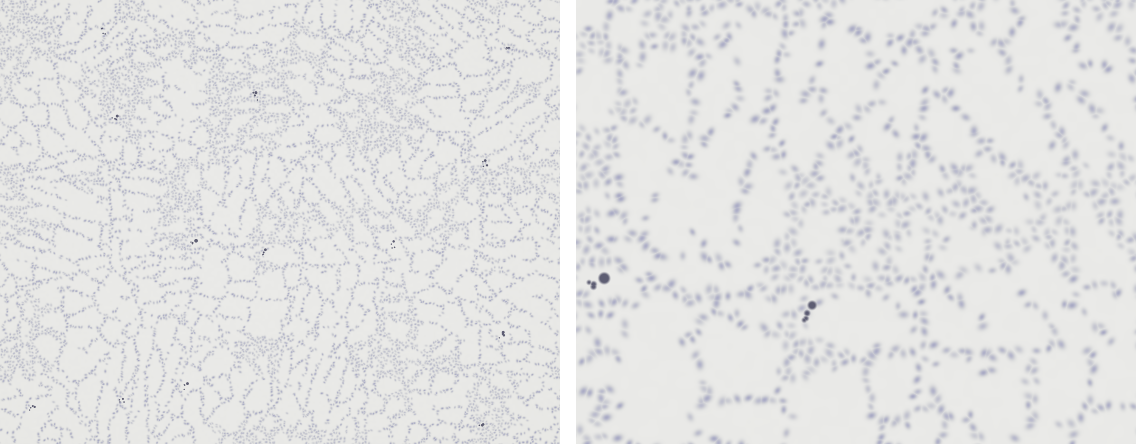
Left: the whole. Right: its middle third, enlarged.
Write a WebGL 1 fragment shader that draws this texture.

```glsl
precision highp float;
// Micrograph of a cast alloy: pale dendrite cells outlined by chains of tiny
// blue-grey particles. Grains hold rotated, stretched Voronoi cells, and a
// jittered grid of soft dots survives only close to the cell borders.
uniform vec2 u_resolution;

const vec3 PALE = vec3(0.916, 0.916, 0.908);
const vec3 GREY_INK = vec3(1.0, 0.95, 0.80);
const vec3 BLUE_INK = vec3(1.0, 0.98, 0.54);
const vec3 SPECK = vec3(0.27, 0.27, 0.37);
const float DOT_PITCH = 0.007;
const float GRAIN_SIZE = 0.22;
const float CELL_SIZE = 0.048;

struct Sites { vec2 first; vec2 second; vec3 dist2; };

vec2 hash2(vec2 p) {
  vec3 q = fract(p.xyx * vec3(0.1031, 0.1030, 0.0973));
  q += dot(q, q.yzx + 33.33);
  return fract((q.xx + q.yz) * q.zy);
}

float noise(vec2 p) {
  vec2 i = floor(p), f = fract(p);
  f = f * f * (3.0 - 2.0 * f);
  float low = mix(hash2(i).x, hash2(i + vec2(1.0, 0.0)).x, f.x);
  float high = mix(hash2(i + vec2(0.0, 1.0)).x, hash2(i + 1.0).x, f.x);
  return mix(low, high, f.y);
}

mat2 rotation(float angle) {
  float c = cos(angle), s = sin(angle);
  return mat2(c, s, -s, c);
}

// Two nearest Voronoi sites and the three smallest squared distances
Sites nearestSites(vec2 p) {
  Sites s = Sites(vec2(0.0), vec2(0.0), vec3(9.0));
  for (int y = -1; y <= 1; y++) {
    for (int x = -1; x <= 1; x++) {
      vec2 id = floor(p) + vec2(float(x), float(y));
      vec2 site = id + 0.08 + 0.84 * hash2(id);
      float d = dot(site - p, site - p);
      if (d < s.dist2.x) {
        s.dist2 = vec3(d, s.dist2.xy);
        s.second = s.first;
        s.first = site;
      } else if (d < s.dist2.y) {
        s.dist2 = vec3(s.dist2.x, d, s.dist2.y);
        s.second = site;
      } else {
        s.dist2.z = min(s.dist2.z, d);
      }
    }
  }
  return s;
}

// Distance to the border between the two sites, back in canvas units
float borderDistance(Sites s, vec2 scale) {
  return (s.dist2.y - s.dist2.x) / (2.0 * length(scale * (s.second - s.first)) + 1e-5);
}

// Positive where particles gather: thin borders, wider junctions and pools
float network(vec2 p, float pool) {
  p += 0.010 * (vec2(noise(p * 28.0), noise(p * 28.0 + 41.0)) - 0.5);
  Sites grain = nearestSites(p / GRAIN_SIZE);
  vec2 trait = hash2(floor(grain.first) + 7.0);
  float stretch = 1.0 + 0.75 * trait.y;
  float size = CELL_SIZE * mix(0.85, 1.2, hash2(grain.first * 31.0).x);
  vec2 scale = vec2(1.0 / stretch, stretch) / size;
  vec2 q = rotation(3.1416 * trait.x) * p * scale + 17.0 * floor(grain.first);
  Sites cell = nearestSites(q);
  float closed = step(0.18, hash2((cell.first + cell.second) * 5.0).x);
  float junction = 1.0 - smoothstep(0.05, 0.22, sqrt(cell.dist2.z) - sqrt(cell.dist2.x));
  float width = 0.0034 * closed + 0.004 * junction + 0.008 * pool;
  float inCell = width - borderDistance(cell, scale);
  float inGrain = 0.003 + 0.004 * pool - borderDistance(grain, vec2(1.0 / GRAIN_SIZE));
  return max(inCell, inGrain);
}

// Darkness of the particle dots around p
float particles(vec2 p) {
  float dark = 0.0;
  for (int y = -1; y <= 1; y++) {
    for (int x = -1; x <= 1; x++) {
      vec2 id = floor(p / DOT_PITCH) + vec2(float(x), float(y));
      vec2 centre = (id + 0.1 + 0.8 * hash2(id + 3.0)) * DOT_PITCH;
      vec2 look = hash2(id + 91.0);
      float pool = smoothstep(0.52, 0.78, noise(centre * 10.0 + 5.0));
      float kept = step(0.08, look.x) * step(0.0012 * (look.y - 0.5), network(centre, pool));
      vec2 r = rotation(6.2832 * look.y) * (p - centre);
      r *= vec2(0.85, 1.15) / mix(0.0023, 0.0032, look.x);
      float depth = mix(0.12, 0.26, look.y) * (1.0 - 0.22 * pool);
      dark = max(dark, kept * depth * exp(-dot(r, r)));
    }
  }
  return dark;
}

// Cover of the rare dark specks, each a small clump of blobs
float specks(vec2 p, float pitch, float blur) {
  vec2 id = floor(p / pitch);
  vec2 centre = (id + 0.2 + 0.6 * hash2(id + 53.0)) * pitch;
  float present = step(hash2(id + 29.0).x, 0.28);
  float cover = 0.0;
  for (int i = 0; i < 4; i++) {
    vec2 h = hash2(id * 4.0 + float(i) * 13.7);
    vec2 offset = (h - 0.5) * vec2(0.012, 0.018);
    float radius = mix(0.0014, 0.0042, h.x * h.y);
    cover = max(cover, 1.0 - smoothstep(radius - blur, radius + blur, length(p - centre - offset)));
  }
  return present * cover;
}

void main() {
  vec2 p = gl_FragCoord.xy / u_resolution.y;
  vec2 fromCentre = gl_FragCoord.xy / u_resolution - 0.5;
  vec3 colour = PALE - vec3(0.016, 0.016, 0.022) * dot(fromCentre, fromCentre);
  colour += 0.006 * (noise(p * 140.0) - 0.5);
  float dark = particles(p);
  colour -= dark * mix(GREY_INK, BLUE_INK, clamp(dark / 0.2, 0.0, 1.0));
  colour = mix(colour, SPECK, 0.85 * specks(p, 0.17, 0.0013));
  gl_FragColor = vec4(colour, 1.0);
}
```
